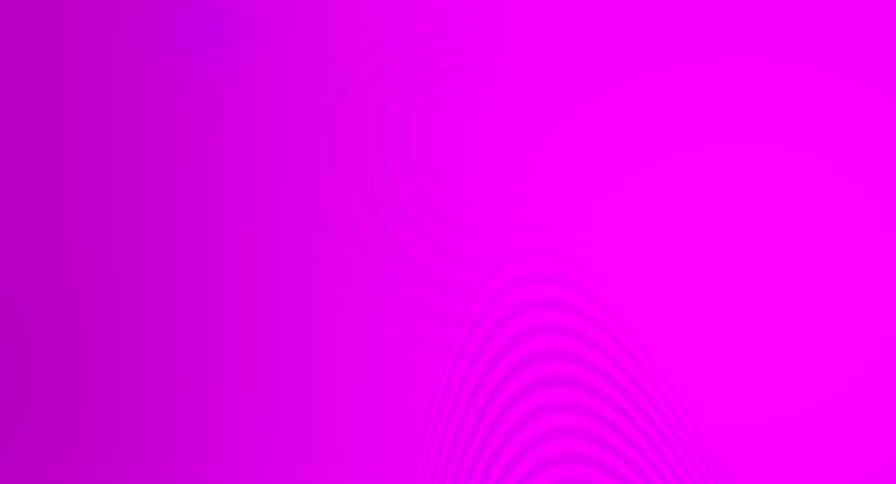
Write a WebGL 1 fragment shader that draws this background.

```glsl
precision highp float;
// A magenta backdrop, dim on the left and glowing on the right, overlaid
// with soft moire bands: nested parabolic arches rising from the lower edge
// and fainter oval arcs above them. Both are cosines of a curved distance.

uniform vec2 u_resolution;

const float TAU = 6.2831853;

// Round soft spot, 1 at its centre
float glow(vec2 p, vec2 centre, vec2 size) {
  vec2 d = (p - centre) / size;
  return exp(-dot(d, d));
}

// Smooth repeating dark bands, 1 on each band and 0 between
float bands(float distance, float spacing) {
  return 0.5 + 0.5 * cos(TAU * distance / spacing);
}

// Nested arches whose axis leans slightly to the left as it rises
float arches(vec2 p) {
  float dx = p.x - 1.147 + 0.16 * (p.y - 0.25);
  float height = p.y + 4.3 * dx * dx;
  float fade = (1.0 - smoothstep(0.2, 0.58, height)) * 0.8
             + 0.2 * (1.0 - smoothstep(0.35, 0.7, height));
  return bands(height - 0.053, 0.0535) * fade * exp(-3.0 * dx * dx);
}

// Oval arcs open to the right, stretched downwards
float ovals(vec2 p) {
  vec2 d = p - vec2(0.99, 0.73);
  d.y *= mix(0.75, 1.2, smoothstep(-0.1, 0.1, d.y));
  float radius = length(d);
  float fade = smoothstep(0.06, 0.16, radius)
             * (1.0 - smoothstep(0.26, 0.42, radius))
             * (1.0 - smoothstep(-0.1, 0.1, d.x));
  return bands(radius - 0.3, 0.048) * fade;
}

void main() {
  vec2 uv = gl_FragCoord.xy / u_resolution;
  vec2 p = gl_FragCoord.xy / u_resolution.y;

  // Left to right brightening
  float light = smoothstep(-0.05, 0.62, uv.x - 0.02 * uv.y + 0.01);
  vec3 color = mix(vec3(0.725, 0.0, 0.77), vec3(0.95, 0.0, 1.0), light);

  // Warm glow on the right, dim lower left, violet spot at the upper left
  color.r += 0.055 * glow(uv, vec2(0.83, 0.42), vec2(0.3, 0.5));
  color -= vec3(0.015, 0.0, 0.015) * glow(uv, vec2(0.06, 0.22), vec2(0.12, 0.25));
  color += vec3(-0.03, 0.0, 0.05) * glow(uv, vec2(0.23, 0.94), vec2(0.045, 0.09));

  // Light base under the arches, then the dark bands
  color.r += 0.03 * glow(uv, vec2(0.62, 0.05), vec2(0.12, 0.35));
  color -= vec3(0.11, 0.0, 0.05) * arches(p);
  color -= vec3(0.025, 0.0, 0.02) * ovals(p);

  // Thin pale line near the lower edge
  float line = 1.0 - smoothstep(0.001, 0.004, abs(uv.y - 0.026));
  color += vec3(0.02, 0.0, 0.02) * line * (1.0 - smoothstep(0.3, 0.5, uv.x));

  gl_FragColor = vec4(clamp(color, 0.0, 1.0), 1.0);
}
```
